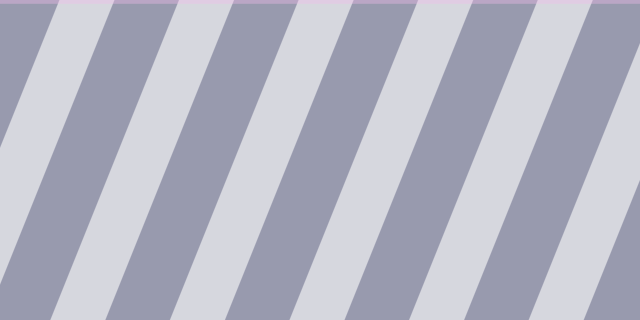
Give the GLSL for this pattern, as a Shadertoy shader.

```glsl
// Slanted pale stripes on grey-blue, with a thin translucent pink band along the top edge.

const vec3 GROUND = vec3(0.596, 0.604, 0.682);
const vec3 STRIPE = vec3(0.840, 0.842, 0.872);
const vec3 BAND   = vec3(0.947, 0.733, 0.920);

// Lengths are in canvas heights.
const float PERIOD       = 0.3737;  // horizontal spacing of the stripes
const float STRIPE_WIDTH = 0.172;   // horizontal width of one stripe
const float FIRST_CENTRE = 0.2432;  // stripe centre on the bottom edge
const float SLANT        = 0.4022;  // sideways run per unit of rise
const float BAND_HEIGHT  = 0.0120;
const float BAND_OPACITY = 0.375;

// Coverage of a shape from its signed distance, negative inside.
float coverage(float dist, float blur) {
    return 1.0 - smoothstep(-blur, blur, dist);
}

// Signed distance to the nearest of the repeated slanted stripes.
float stripeDistance(vec2 p, float period, float width, float centre, float slant) {
    float across = p.x - slant * p.y - centre;
    float offset = (fract(across / period + 0.5) - 0.5) * period;
    return (abs(offset) - 0.5 * width) * inversesqrt(1.0 + slant * slant);
}

void mainImage(out vec4 fragColor, in vec2 fragCoord) {
    vec2 p = fragCoord / iResolution.y;
    float pixel = 1.0 / iResolution.y;

    // Diagonal stripes
    float stripe = stripeDistance(p, PERIOD, STRIPE_WIDTH, FIRST_CENTRE, SLANT);
    vec3 colour = mix(GROUND, STRIPE, coverage(stripe, 0.75 * pixel));

    // Translucent band along the top
    float band = (1.0 - BAND_HEIGHT) - p.y;
    colour = mix(colour, BAND, BAND_OPACITY * coverage(band, 0.75 * pixel));

    fragColor = vec4(colour, 1.0);
}
```
